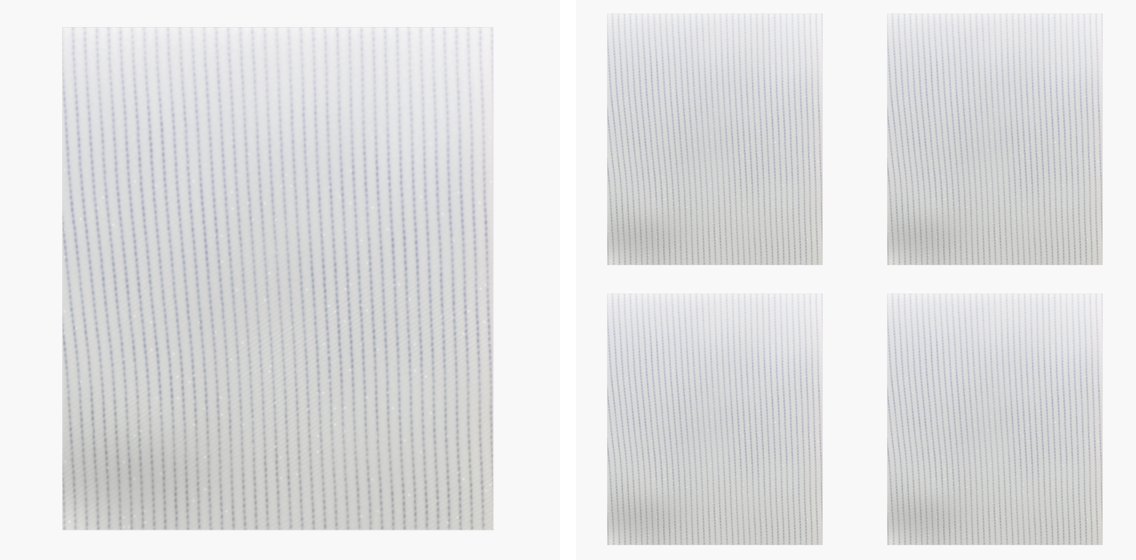
Left: one tile. Right: repeated 2 by 2.
Write a Shadertoy shader that draws this texture.

```glsl
float hash(vec2 cell) {
    vec3 q = fract(cell.xyx * vec3(0.1031, 0.1030, 0.0973));
    q += dot(q, q.yzx + 33.33);
    return fract((q.x + q.y) * q.z);
}

float cornerSlope(vec2 cell, vec2 offset, vec2 period) {
    float angle = 6.2832 * hash(mod(cell, period) + 7.0);
    return dot(vec2(cos(angle), sin(angle)), offset);
}

// Gradient noise that wraps after a whole period
float gradientNoise(vec2 p, vec2 period) {
    vec2 cell = floor(p), f = p - cell;
    vec2 w = f * f * f * (f * (f * 6.0 - 15.0) + 10.0);
    vec2 e = vec2(1.0, 0.0);
    float low = mix(cornerSlope(cell, f, period), cornerSlope(cell + e, f - e, period), w.x);
    float high = mix(cornerSlope(cell + e.yx, f - e.yx, period), cornerSlope(cell + 1.0, f - 1.0, period), w.x);
    return mix(low, high, w.y);
}

// Soft round patch of light or shade
float patchAt(vec2 p, vec2 center, vec2 radius) {
    vec2 q = (p - center) / radius;
    return exp(-dot(q, q));
}

// Cloth coordinates: x to the right, y downwards, both 0 to 1
vec3 clothShade(vec2 p) {
    vec3 color = mix(vec3(0.905, 0.905, 0.915), vec3(0.855, 0.857, 0.862), smoothstep(0.0, 0.32, p.y));
    color = mix(color, vec3(0.836, 0.839, 0.834), smoothstep(0.25, 0.6, p.y));
    color = mix(color, vec3(0.812, 0.816, 0.802), smoothstep(0.6, 1.0, p.y));
    color -= 0.055 * patchAt(p, vec2(0.13, 0.89), vec2(0.24, 0.09));
    color -= 0.018 * patchAt(p, vec2(0.45, 0.55), vec2(0.25, 0.2));
    color += 0.06 * patchAt(p, vec2(0.0, 1.0), vec2(0.08, 0.07));
    color += 0.02 * patchAt(p, vec2(0.88, 0.15), vec2(0.25, 0.2));
    color += vec3(0.022, 0.012, 0.008) * smoothstep(0.9, 1.0, p.x);
    color += 0.012 * gradientNoise(p * vec2(5.0, 6.0), vec2(5.0, 6.0));
    return mix(color, vec3(0.96), 0.75 * exp(-p.y * 32.0));
}

void mainImage(out vec4 fragColor, in vec2 fragCoord) {
    vec2 uv = fragCoord / iResolution.xy;
    vec2 p = vec2((uv.x - 0.111) / 0.77, (0.952 - uv.y) / 0.899);
    vec3 color = clothShade(p);

    // Leaning stripes, steeper towards the right
    float sway = 0.22 * gradientNoise(p * vec2(2.0, 4.0), vec2(2.0, 4.0));
    float stripe = 36.0 * p.x - 0.4 - p.y * mix(3.3, 1.2, p.x) + sway
                 + 0.25 * sin(6.2832 * p.y) * (1.0 - p.x);
    float stripeId = floor(stripe);
    float across = stripe - stripeId - 0.5;

    // Stitches along each stripe
    float along = 82.0 * p.y + 0.37 * stripeId + 0.25 * hash(vec2(stripeId + 50.0, 3.0));
    float stitchId = floor(along);
    float stitchY = along - stitchId - 0.5;
    float wobble = 0.05 * (hash(vec2(stripeId + 50.0, stitchId + 20.0)) - 0.5);
    float stitchX = across - wobble + 0.05 * stitchY;
    float stitch = exp(-pow(stitchX / 0.125, 2.0) - pow(stitchY / 0.36, 2.0));
    float thread = exp(-pow(across / 0.13, 2.0));

    // Contrast fades at the top and in a blurred middle band
    float strength = mix(0.5, 1.0, smoothstep(0.0, 0.3, p.y - 0.12 * p.x));
    strength *= 1.0 - 0.35 * patchAt(p, vec2(0.47, 0.52), vec2(0.12, 0.25));
    strength *= 1.0 + 0.5 * gradientNoise(p * vec2(7.0, 9.0), vec2(7.0, 9.0));
    strength *= 0.85 + 0.3 * hash(vec2(stripeId + 90.0, stitchId + 40.0));
    vec3 ink = mix(vec3(0.145, 0.14, 0.075), vec3(0.13, 0.13, 0.11), smoothstep(0.5, 0.9, p.y));
    color -= ink * strength * (0.75 * stitch + 0.3 * thread);
    color += 0.008 * cos(6.2832 * (across - 0.5));

    // Fine diagonal twill and mottled grain
    float twillPatch = 0.5 + gradientNoise(p * vec2(4.0, 5.0) + 0.5, vec2(4.0, 5.0));
    float twill = sin(6.2832 * (61.0 * p.x + 102.0 * p.y));
    color += 0.012 * twill * twillPatch * smoothstep(0.15, 0.6, p.y);
    color += 0.012 * gradientNoise(p * vec2(120.0, 140.0), vec2(120.0, 140.0));

    // Sparse bright fibres
    vec2 grid = p * vec2(80.0, 93.0);
    vec2 fibreCell = floor(grid);
    vec2 jitter = 0.3 * vec2(hash(fibreCell + 11.0), hash(fibreCell + 29.0)) - 0.15;
    float fibre = exp(-22.0 * dot(fract(grid) - 0.5 - jitter, fract(grid) - 0.5 - jitter));
    color += 0.07 * fibre * step(0.965, hash(fibreCell + 5.0)) * smoothstep(0.1, 0.4, p.y);

    // Pale margin with a thin rim around the cloth
    vec2 edge = abs(uv - vec2(0.4962, 0.5025)) - vec2(0.385, 0.4495);
    float inset = max(edge.x, edge.y);
    float pixel = 1.0 / min(iResolution.x, iResolution.y);
    color = mix(color, vec3(0.87), 0.6 * smoothstep(-0.002 - 0.5 * pixel, -0.001 + 0.5 * pixel, inset));
    color = mix(color, vec3(0.972), smoothstep(-0.5 * pixel, 0.5 * pixel, inset));
    fragColor = vec4(color, 1.0);
}
```
